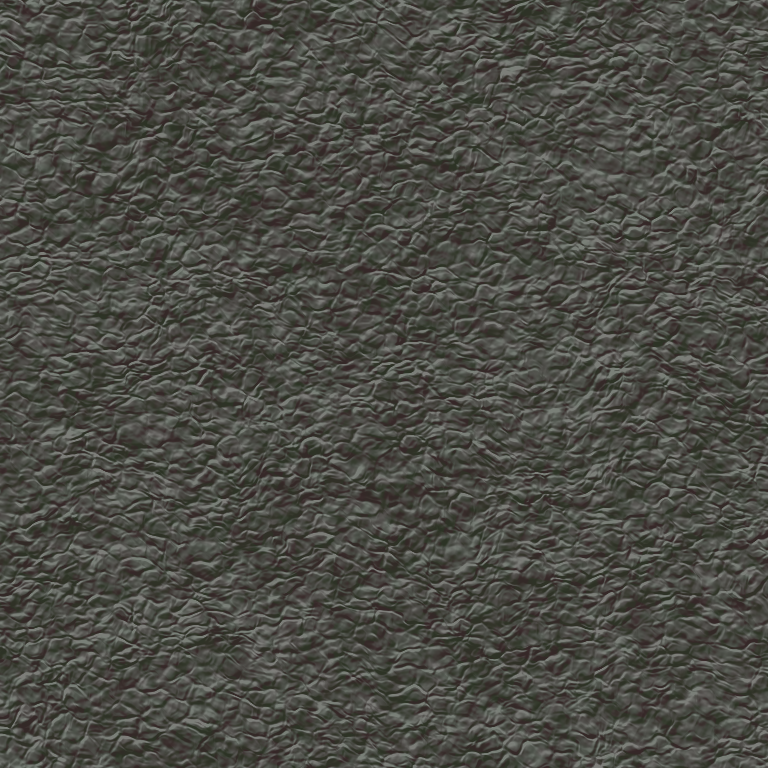
Reproduce this texture procedurally as a Shadertoy shader.

```glsl
// Dark olive-grey leather: small gritty pebbles with thin lit upper rims.
// A height field of warped cell creases and layered grain is lit from above
// by comparing each point with one a small step toward the light.

const vec3 BROWN = vec3(0.210, 0.168, 0.160);
const vec3 OLIVE = vec3(0.207, 0.222, 0.170);
const vec3 GREY  = vec3(0.300, 0.302, 0.280);
const vec3 SHEEN = vec3(0.450, 0.462, 0.440);
const vec2 LIGHT_DIR = vec2(-0.32, 0.95);
const float LIGHT_STEP = 0.0026;

// Integer hash giving two values in 0..1 for a lattice cell
vec2 hash2(vec2 cell) {
    uvec2 v = uvec2(ivec2(cell) + 4096);
    v = v * 1664525u + 1013904223u;
    v.x += v.y * 1664525u;
    v.y += v.x * 1664525u;
    v ^= v >> 16u;
    v.x += v.y * 1664525u;
    v.y += v.x * 1664525u;
    v ^= v >> 16u;
    return vec2(v & 65535u) / 65535.0;
}

// Two independent channels of smooth value noise
vec2 noise2(vec2 p) {
    vec2 i = floor(p);
    vec2 f = fract(p);
    f = f * f * f * (f * (f * 6.0 - 15.0) + 10.0);
    vec2 low  = mix(hash2(i), hash2(i + vec2(1, 0)), f.x);
    vec2 high = mix(hash2(i + vec2(0, 1)), hash2(i + vec2(1, 1)), f.x);
    return mix(low, high, f.y);
}

// Turns the lattice so that noise layers do not line up
vec2 turn(vec2 p, float angle) {
    float c = cos(angle);
    float s = sin(angle);
    return vec2(c * p.x - s * p.y, s * p.x + c * p.y);
}

// Zero in the crease between cells, rising to one inside them
float cellHeight(vec2 p, float creaseWidth) {
    vec2 i = floor(p);
    vec2 f = fract(p);
    float nearest = 8.0;
    float second = 8.0;
    for (int y = -1; y <= 1; y++) {
        for (int x = -1; x <= 1; x++) {
            vec2 offset = vec2(x, y);
            float d = length(offset + 0.05 + 0.9 * hash2(i + offset) - f);
            second = min(second, max(nearest, d));
            nearest = min(nearest, d);
        }
    }
    return smoothstep(0.0, creaseWidth, second - nearest);
}

// Pebbles, small wrinkles, long folds and grain of several sizes
float leatherHeight(vec2 p) {
    vec2 q = p;
    q += 0.030 * (noise2(p * 7.0 + 3.0) - 0.5);
    q += 0.012 * (noise2(p * 26.0 + 11.0) - 0.5);
    q += 0.007 * (noise2(turn(p, 0.6) * 85.0 + 29.0) - 0.5);

    vec2 depth = noise2(p * vec2(30.0, 40.0) + 41.0);
    float height = (0.15 + 0.55 * depth.x) * cellHeight(q * vec2(32.0, 50.0), 0.32);
    height += (0.10 + 0.30 * depth.y) * cellHeight(q * vec2(58.0, 82.0) + 57.0, 0.50);
    height += 0.50 * depth.y * cellHeight(q * vec2(5.0, 8.0) + 83.0, 0.050);
    height += 0.70 * noise2(turn(q, 0.2) * vec2(42.0, 66.0) + 23.0).x;
    height += 0.60 * noise2(turn(q, -0.3) * vec2(82.0, 112.0) + 17.0).x;
    height += 0.38 * noise2(turn(p, 0.5) * vec2(140.0, 165.0) + 71.0).y;
    return height;
}

// Uneven brightness from broad areas down to grit inside the pebbles
float unevenness(vec2 p) {
    float broad = noise2(p * 6.0 + 97.0).x - 0.5;
    float medium = noise2(turn(p, 0.4) * vec2(19.0, 27.0) + 61.0).y - 0.5;
    float small = noise2(turn(p, -0.5) * vec2(52.0, 68.0) + 37.0).x - 0.5;
    float grit = noise2(turn(p, 0.2) * vec2(105.0, 130.0) + 151.0).y - 0.5;
    return 0.10 * broad + 0.12 * medium + 0.36 * small + 0.34 * grit;
}

// Brightness to colour, with brown and olive patches in the shadows
vec3 leatherColour(float light, float brownness) {
    vec3 shadow = mix(OLIVE, BROWN, brownness);
    vec3 colour = mix(shadow, GREY, smoothstep(0.18, 0.30, light));
    colour = mix(colour, SHEEN, smoothstep(0.27, 0.48, light));
    float tone = dot(colour, vec3(0.30, 0.59, 0.11));
    return colour * mix(1.0, light / tone, 0.55);
}

void mainImage(out vec4 fragColor, in vec2 fragCoord) {
    vec2 p = fragCoord / iResolution.y;

    // Slope toward the light
    float slope = leatherHeight(p) - leatherHeight(p + LIGHT_STEP * LIGHT_DIR);
    float light = 0.280 * exp(1.42 * slope + unevenness(p));
    light = clamp(light, 0.165, 0.52);

    // Faint colour mottling
    vec2 mottle = noise2(turn(p, 0.3) * vec2(90.0, 105.0) + 131.0);
    float brownness = smoothstep(0.42, 0.68, mottle.x);
    vec3 colour = leatherColour(light, brownness);
    colour += 0.022 * (mottle.y - 0.5) * vec3(1.0, -0.6, 0.4);

    fragColor = vec4(colour, 1.0);
}
```
